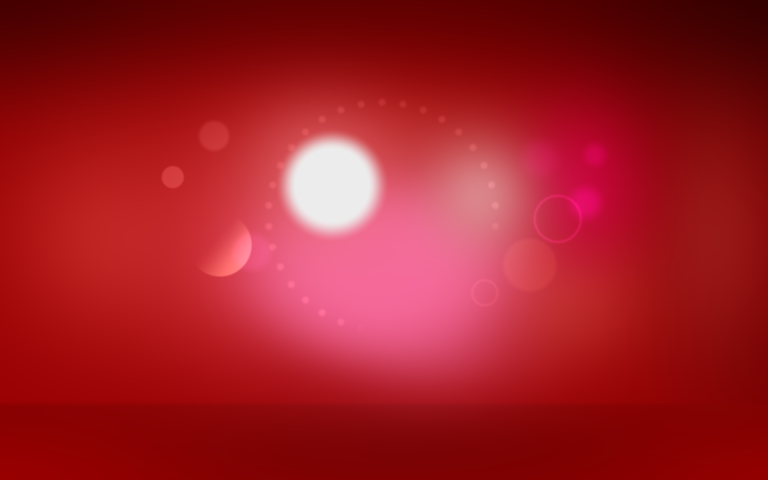
A WebGL 1 fragment shader for this background:

```glsl
precision highp float;
// Soft red studio backdrop: a dark-edged wall over a faint floor, lit by layered
// Gaussian glows, with a hot pink pool, a blurred white lamp and pale bokeh.
// Positions are in canvas heights, x from 0 to 1.6, origin at the lower left.
uniform vec2 u_resolution;

// Elliptical Gaussian falloff.
float glow(vec2 p, vec2 center, vec2 radius) {
  vec2 d = (p - center) / radius;
  return exp(-dot(d, d));
}

// Flat-topped ellipse with a wide, smooth edge.
float pool(vec2 p, vec2 center, vec2 radius) {
  vec2 d = (p - center) / radius;
  float q = dot(d, d);
  return exp(-q * q);
}

float disc(vec2 p, vec2 center, float radius, float blur) {
  return 1.0 - smoothstep(radius - blur, radius + blur, length(p - center));
}

float ring(vec2 p, vec2 center, float radius, float width) {
  float d = (length(p - center) - radius) / width;
  return exp(-d * d);
}

// Evenly spaced beads on a circle, fading out toward its lower right.
float beads(vec2 p, vec2 center, float radius) {
  vec2 d = p - center;
  float angle = atan(d.y, d.x);
  float spacing = 6.2831853 / 34.0;
  float local = mod(angle, spacing) - 0.5 * spacing;
  float dotDist = length(vec2(local * radius, length(d) - radius));
  float fade = smoothstep(-0.25, 0.05, dot(normalize(d + 1e-5), vec2(-0.55, 0.84)) + 0.55);
  return fade * (1.0 - smoothstep(0.003, 0.011, dotDist));
}

void main() {
  vec2 p = (gl_FragCoord.xy - 0.5 * u_resolution) / u_resolution.y + vec2(0.8, 0.5);

  // Wall: deep red, darkening to the top and the upper right
  vec3 color = mix(vec3(0.59, 0.0, 0.005), vec3(0.34, 0.0, 0.0), smoothstep(0.68, 1.04, p.y));
  color = mix(color, vec3(0.65, 0.01, 0.015), 0.8 * glow(p, vec2(0.75, 0.52), vec2(0.85, 0.32)));
  color *= 1.0 - 0.45 * glow(p, vec2(1.65, 1.02), vec2(0.42, 0.5));
  color *= 1.0 - 0.25 * glow(p, vec2(0.0, 1.02), vec2(0.35, 0.28));
  color *= 1.0 - 0.18 * glow(p, vec2(1.6, 0.25), vec2(0.2, 0.22));

  // Floor: a faint seam, dark in the middle and warm in the corners
  float floorMask = 1.0 - smoothstep(0.152, 0.165, p.y);
  float corner = smoothstep(0.25, 0.85, abs(p.x - 0.85)) * (1.0 - smoothstep(0.0, 0.16, p.y));
  color = mix(color, vec3(0.51 + 0.09 * corner, 0.0, 0.0), 0.75 * floorMask);
  color *= 1.0 - 0.12 * glow(p, vec2(0.85, 0.07), vec2(0.5, 0.09));

  // Warm side glows
  color = mix(color, vec3(0.77, 0.16, 0.15), 0.85 * glow(p, vec2(0.23, 0.51), vec2(0.22, 0.22)));
  color = mix(color, vec3(0.84, 0.20, 0.22), 0.75 * glow(p, vec2(0.50, 0.50), vec2(0.17, 0.22)));
  color = mix(color, vec3(0.74, 0.18, 0.13), 0.85 * glow(p, vec2(1.17, 0.39), vec2(0.18, 0.14)));
  color = mix(color, vec3(0.62, 0.12, 0.11), 0.75 * glow(p, vec2(1.49, 0.51), vec2(0.13, 0.24)));
  color = mix(color, vec3(0.74, 0.18, 0.16), 0.75 * glow(p, vec2(0.80, 0.68), vec2(0.32, 0.13)));

  // Magenta haze
  color = mix(color, vec3(0.79, 0.0, 0.24), 0.9 * glow(p, vec2(1.21, 0.61), vec2(0.13, 0.16)));

  // Pink pool, with a soft lobe to the lower right
  color = mix(color, vec3(0.86, 0.30, 0.40), 0.75 * glow(p, vec2(0.81, 0.43), vec2(0.33, 0.22)));
  color = mix(color, vec3(0.82, 0.27, 0.40), 0.65 * glow(p, vec2(0.91, 0.28), vec2(0.17, 0.10)));
  color = mix(color, vec3(0.97, 0.42, 0.62), 0.95 * pool(p, vec2(0.79, 0.44), vec2(0.275, 0.185)));

  // Pale haze to the right and a blush around the lamp
  color = mix(color, vec3(0.87, 0.58, 0.59), 0.85 * glow(p, vec2(1.00, 0.594), vec2(0.115, 0.115)));
  color = mix(color, vec3(0.92, 0.45, 0.48), 0.7 * glow(p, vec2(0.67, 0.63), vec2(0.15, 0.15)));

  // Bokeh: a lit crescent, faint discs and thin rings
  vec2 rim = p - vec2(0.458, 0.490);
  float lit = smoothstep(-0.02, 0.066, dot(rim, vec2(0.74, -0.67)));
  color += vec3(0.20, 0.24, 0.17) * lit * disc(p, vec2(0.458, 0.490), 0.066, 0.003);
  color += vec3(0.07, 0.08, 0.08) * disc(p, vec2(0.446, 0.717), 0.031, 0.006);
  color += vec3(0.10, 0.11, 0.11) * disc(p, vec2(0.360, 0.631), 0.023, 0.003);
  color += vec3(0.05, 0.03, 0.08) * disc(p, vec2(0.525, 0.475), 0.038, 0.012);
  color += vec3(0.04, 0.04, 0.02) * disc(p, vec2(1.104, 0.448), 0.055, 0.006);
  color += vec3(0.12, 0.0, 0.16) * disc(p, vec2(1.220, 0.577), 0.030, 0.018);
  color += vec3(0.09, 0.0, 0.11) * disc(p, vec2(1.240, 0.678), 0.021, 0.014);
  color += vec3(0.05, 0.01, 0.07) * disc(p, vec2(1.125, 0.670), 0.035, 0.020);
  color += vec3(0.10, 0.02, 0.10) * ring(p, vec2(1.162, 0.544), 0.048, 0.003);
  color += vec3(0.04, 0.03, 0.03) * ring(p, vec2(1.010, 0.390), 0.026, 0.003);
  color += vec3(0.07, 0.06, 0.06) * beads(p, vec2(0.796, 0.550), 0.237);

  // White lamp
  float lamp = 1.0 - smoothstep(0.074, 0.120, length(p - vec2(0.692, 0.614)));
  color = mix(color, vec3(0.93, 0.925, 0.925), lamp);

  gl_FragColor = vec4(clamp(color, 0.0, 1.0), 1.0);
}
```
